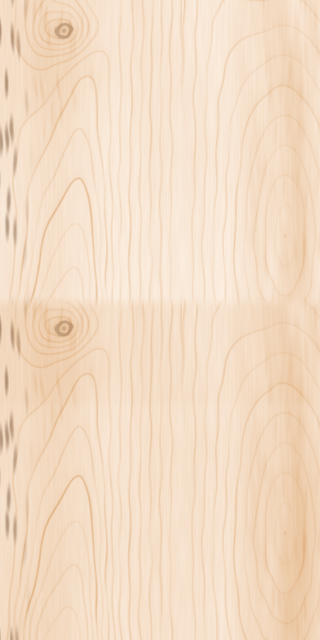
Write a Shadertoy shader that draws this texture.

```glsl
// Pale planed wood: thin vertical grain between a knotted side and an eye-shaped figure.
#define LINE_DENSITY 33.0
#define LINE_WIDTH 0.0042
#define LINE_STRENGTH 0.75
#define FIBRE_STRENGTH 0.16
#define LOWER_WARMTH 0.24
#define REPEAT_HEIGHT 0.93
#define SEAM_HEIGHT 1.055
#define KNOT vec2(0.2, 0.0)
#define EYE vec2(0.89, -0.64)
#define PALE vec3(0.985, 0.93, 0.875)
#define TAN vec3(0.912, 0.762, 0.61)
#define BARK vec3(0.52, 0.39, 0.29)

float hash(float n) { return fract(sin(n * 91.37) * 4375.85); }

vec2 hash2(vec2 c) {
    return fract(sin(vec2(dot(c, vec2(127.1, 311.7)), dot(c, vec2(269.5, 183.3)))) * 4375.85);
}

// Layered sines, roughly -1 to 1
float waves(vec2 p) {
    float sum = 0.0, amp = 0.5;
    for (int i = 0; i < 5; i++) {
        sum += amp * sin(p.x + 1.6 * sin(p.y + float(i) * 2.1));
        p = mat2(0.8, 0.6, -0.6, 0.8) * p * 1.7 + 3.1;
        amp *= 0.55;
    }
    return sum;
}

// Cellular noise: distance to the nearest scattered point
float cells(vec2 p) {
    vec2 base = floor(p);
    float nearest = 2.0;
    for (int j = -1; j <= 1; j++)
        for (int i = -1; i <= 1; i++) {
            vec2 c = base + vec2(i, j);
            nearest = min(nearest, length(c + hash2(c) - p));
        }
    return nearest;
}

// Growth height; its whole-number contours are the grain lines
float growth(vec2 p) {
    float side = smoothstep(0.4, 0.2, p.x);
    p.x += (0.008 + 0.012 * side) * waves(vec2(p.x * 8.0, p.y * 4.0 + 1.0));
    p.x += 0.0025 * sin(p.y * 31.0 + 5.0 * sin(p.x * 19.0));

    // Arches below the knot
    float arch = smoothstep(0.0, 0.16, p.x) * smoothstep(0.4, 0.2, p.x);
    float gain = mix(14.0, LINE_DENSITY, smoothstep(0.22, 0.38, p.x));
    float left = gain * sqrt((p.x - 0.26) * (p.x - 0.26) + 0.0006);
    left += 8.0 * (p.y + 0.4) * arch;
    vec2 k = (p - KNOT) * vec2(1.0, 1.25);
    left += 4.5 * exp(-dot(k, k) / 0.008);

    // Stretched rings of the eye, straightening toward the middle
    vec2 e = p - EYE;
    e.y *= 0.34 * smoothstep(0.45, 0.85, p.x);
    float right = LINE_DENSITY * 0.95 * length(e);

    // Smooth meeting of both sides
    float m = clamp(0.5 + (right - left) / 3.0, 0.0, 1.0);
    return mix(right, left, m) - 0.75 * m * (1.0 - m);
}

// x: tone from pale to tan, y: amount of dark bark
vec2 wood(vec2 p, float pixel) {
    float leftSide = smoothstep(0.36, 0.16, p.x);
    float rightSide = smoothstep(0.68, 0.88, p.x);

    // Grain lines, with a soft shade on one flank
    float h = growth(p);
    vec2 step2 = vec2(0.001, 0.0);
    float slope = length(vec2(growth(p + step2.xy) - h, growth(p + step2.yx) - h)) / 0.001;
    float id = floor(h + 0.5);
    float away = abs(h - id) / max(slope, 4.0);
    float line = 1.0 - smoothstep(0.0, LINE_WIDTH + 0.5 * pixel, away);
    float fade = 0.65 + 0.4 * waves(vec2(id * 2.3, p.y * 7.0));
    line *= (0.35 + 0.75 * hash(id + 3.0)) * fade * min(1.0, 55.0 / max(slope, 1.0));
    float flank = pow(1.0 - fract(h), 3.0) * (0.3 + 0.7 * hash(floor(h) + 3.0));
    float tone = LINE_STRENGTH * line * (1.0 - 0.45 * rightSide) + 0.11 * flank;

    // Broad shading
    vec2 k = (p - KNOT - vec2(0.0, -0.08)) * vec2(1.0, 0.8);
    vec2 e = (p - EYE) * vec2(1.0, 0.45);
    tone += 0.16 * leftSide + 0.22 * rightSide;
    tone += 0.22 * exp(-dot(k, k) / 0.018) + 0.16 * exp(-dot(e, e) / 0.012);
    tone += 0.09 * waves(vec2(p.x * 17.0, p.y * 3.0));
    tone += 0.2 * rightSide * waves(vec2(p.x * 38.0 + 2.0 * p.y, p.y * 3.5));

    // Fine fibres and long flecks
    tone += FIBRE_STRENGTH * (0.5 - cells(p * vec2(130.0, 7.0)));
    float bent = p.x + 0.012 * waves(p.yx * 6.0);
    float fleck = smoothstep(0.32, 0.04, cells(vec2(bent * 34.0, p.y * 5.0)));
    tone += 0.3 * fleck * (leftSide * smoothstep(-0.5, -0.1, p.y) + 0.5 * rightSide);
    float bark = 0.55 * fleck * smoothstep(0.11, 0.02, p.x);

    // Knot heart
    float r = length((p - KNOT) * vec2(1.0, 1.1)) + 0.004 * waves(p * 70.0);
    tone += 0.35 * smoothstep(0.05, 0.015, r);
    bark += 0.38 * smoothstep(0.009, 0.002, abs(r - 0.022));
    bark += 0.3 * smoothstep(0.012, 0.004, r);
    return vec2(tone, bark);
}

void mainImage(out vec4 fragColor, in vec2 fragCoord) {
    vec2 p = fragCoord / iResolution.xy * vec2(1.0, 2.0);
    float pixel = 1.0 / iResolution.x;

    // Two stacked repeats, joined by a soft seam
    vec2 q = p - vec2(0.0, 0.974);
    float upper = smoothstep(-0.025, 0.025, p.y - SEAM_HEIGHT);
    vec2 look = mix(wood(q, pixel), wood(q - vec2(0.0, REPEAT_HEIGHT), pixel), upper);

    // Warmer lower board, palest just above the seam
    float tone = look.x + 0.05 + LOWER_WARMTH * (1.0 - upper);
    tone += 0.1 * smoothstep(1.1, 1.8, p.y) - 0.05 * smoothstep(0.745, 0.73, p.y);
    tone += 0.14 * smoothstep(0.7, 1.0, p.x) * smoothstep(0.8, 0.2, p.y);

    vec3 color = mix(PALE, TAN, clamp(tone, -0.1, 1.7));
    fragColor = vec4(mix(color, BARK, clamp(look.y, 0.0, 0.8)), 1.0);
}
```
